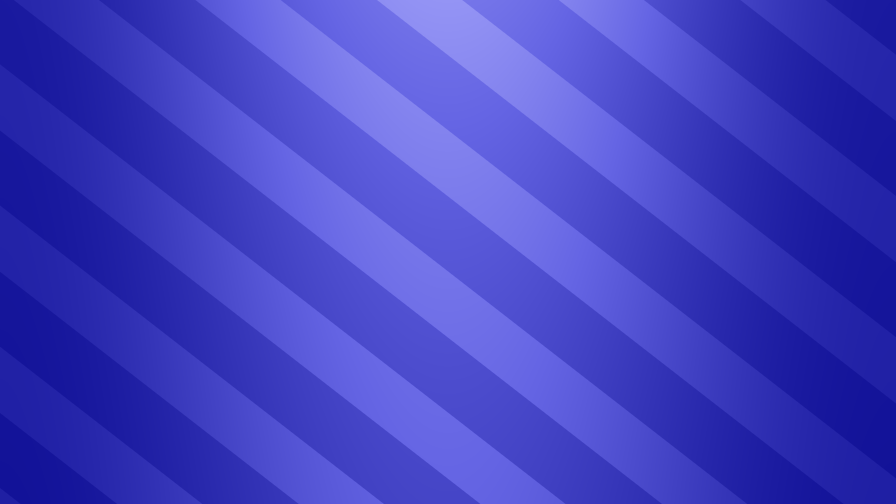
Reproduce this background procedurally as a Shadertoy shader.

```glsl
// Blue diagonal stripes lit by a soft vertical glow that is brightest at the
// top centre. Stripes come from a repeated signed distance; the glow is a
// cosine falloff across the width, scaled by height, fed to a blue ramp.

const float PI = 3.14159265;

// All stripe lengths are in canvas heights, measured along the top edge.
const float STRIPE_PERIOD = 0.3604;
const float STRIPE_WIDTH  = 0.1690;
const float STRIPE_CENTRE = 0.1118;
const float STRIPE_SHEAR  = 1.2863;  // horizontal run per unit of descent

// Signed distance to the nearest stripe: negative inside.
float stripeDistance(vec2 p, float period, float width, float centre, float shear) {
    float along = p.x - (1.0 - p.y) * shear - centre;
    float offset = (fract(along / period + 0.5) - 0.5) * period;
    return (abs(offset) - 0.5 * width) * inversesqrt(1.0 + shear * shear);
}

// Smooth coverage of a shape, with an edge one pixel wide.
float coverage(float dist, float pixel) {
    return clamp(0.5 - dist / pixel, 0.0, 1.0);
}

// One at the middle of the width, zero at both sides.
float sideFalloff(float x) {
    return 0.5 - 0.5 * cos(2.0 * PI * x);
}

// Strength of the glow from the bottom (0) to the top (1).
float glowStrength(float y) {
    return 0.20 + 0.07 * y + 0.09 * y * y;
}

// Deep navy to pale periwinkle; blue rises more slowly in the highlights.
vec3 blueRamp(float level) {
    float blue = min(0.53 + 0.92 * level, 0.75 + 0.36 * level);
    return vec3(level, level, blue);
}

void mainImage(out vec4 fragColor, in vec2 fragCoord) {
    vec2 uv = fragCoord / iResolution.xy;
    vec2 p = fragCoord / iResolution.y;

    // Background light
    float falloff = sideFalloff(uv.x);
    float level = 0.07 + 0.03 * uv.y + falloff * glowStrength(uv.y);

    // Lighter stripes, stronger where the glow is
    float dist = stripeDistance(p, STRIPE_PERIOD, STRIPE_WIDTH, STRIPE_CENTRE, STRIPE_SHEAR);
    level += coverage(dist, 1.0 / iResolution.y) * (0.05 + 0.07 * falloff);

    fragColor = vec4(blueRamp(level), 1.0);
}
```
